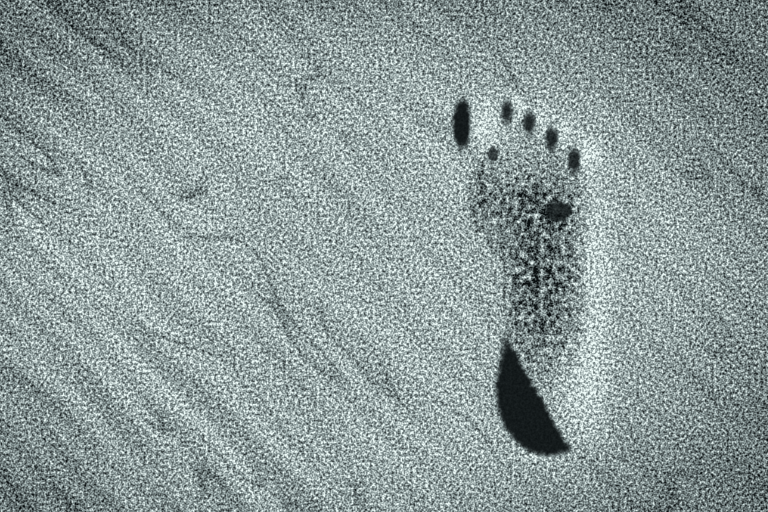
Give the GLSL for this texture, as a WebGL 2 fragment shader.

```glsl
#version 300 es
precision highp float;
// A bare footprint pressed into wind-rippled, coarse sand under low side light.
uniform vec2 u_resolution;
out vec4 outColor;

// Palette, from deep shade to lit grain
const vec3 SHADE = vec3(0.035, 0.055, 0.06);
const vec3 SAND  = vec3(0.56, 0.62, 0.62);
const vec3 LIGHT = vec3(0.93, 0.98, 0.97);

// Tuning values; lengths are in canvas heights
const float BASE_TONE = 0.66;
const float GRAIN_FREQ = 165.0;
const float GRAIN_GAIN = 0.54;
const float RIPPLE_FREQ = 20.0;
const float RIPPLE_GAIN = 0.26;
const float CREASE_GAIN = 0.20;
const float VIGNETTE = 0.24;
const vec2 RIPPLE_DIR = vec2(0.67, -0.74);
const vec2 HEEL = vec2(1.072, 0.238);
const vec2 ARCH = vec2(1.082, 0.430);
const vec2 BALL = vec2(1.045, 0.610);
const vec2 BIG_TOE = vec2(0.936, 0.762);
const vec2 FIRST_TOE = vec2(1.015, 0.793);
const vec2 LAST_TOE = vec2(1.146, 0.698);
const vec2 SHADOW_EDGE = vec2(0.986, 0.346);
const vec2 SHADOW_NORMAL = vec2(-0.868, -0.497);

vec2 gradientAt(vec2 cell) {
  vec3 h = fract(cell.xyx * vec3(0.1031, 0.1030, 0.0973));
  h += dot(h, h.yzx + 33.33);
  float a = 6.2832 * fract((h.x + h.y) * h.z);
  return vec2(cos(a), sin(a));
}

float gradientNoise(vec2 p) {
  vec2 i = floor(p), f = p - i;
  vec2 w = f * f * f * (f * (f * 6.0 - 15.0) + 10.0);
  vec2 e = vec2(1.0, 0.0);
  float a = dot(gradientAt(i), f);
  float b = dot(gradientAt(i + e), f - e);
  float c = dot(gradientAt(i + e.yx), f - e.yx);
  float d = dot(gradientAt(i + 1.0), f - 1.0);
  return mix(mix(a, b, w.x), mix(c, d, w.x), w.y);
}

// Approximate distance to an ellipse
float ellipse(vec2 p, vec2 centre, vec2 radius) {
  return (length((p - centre) / radius) - 1.0) * min(radius.x, radius.y);
}

float smoothMin(float a, float b, float k) {
  float h = max(k - abs(a - b), 0.0) / k;
  return min(a, b) - h * h * k * 0.25;
}

// Soft spot of height one
float spot(vec2 p, vec2 centre, vec2 radius) {
  vec2 d = (p - centre) / radius;
  return exp(-dot(d, d));
}

// Relief of long, broken wind ripples
float rippleTone(vec2 p) {
  float along = dot(p, RIPPLE_DIR);
  float across = dot(p, -RIPPLE_DIR.yx * vec2(1.0, -1.0)) + 0.10 * p.y * p.y;
  across += 0.025 * gradientNoise(p * 4.0 + 7.0);
  vec2 q = vec2(along * 3.6, across * RIPPLE_FREQ) + 40.0;
  float slope = gradientNoise(q + vec2(0.0, 0.22)) - gradientNoise(q);
  float crease = 1.0 - smoothstep(0.0, 0.10, abs(gradientNoise(q * vec2(1.3, 0.9) + 19.0)));
  crease *= smoothstep(0.0, 0.35, gradientNoise(q * vec2(0.9, 0.45) + 61.0));
  float strength = mix(1.15, 0.55, smoothstep(0.0, 1.2, p.x + 0.35 * p.y));
  return strength * (RIPPLE_GAIN * slope - CREASE_GAIN * crease);
}

void main() {
  vec2 p = gl_FragCoord.xy / u_resolution.y;
  vec2 uv = gl_FragCoord.xy / u_resolution;

  // Two octaves of grain, and clumps that roughen the shapes
  vec2 g = p * GRAIN_FREQ;
  float grain = gradientNoise(g) + 0.85 * gradientNoise(mat2(0.8, 0.6, -0.6, 0.8) * g * 1.7 + 91.0);
  float clump = gradientNoise(p * 75.0 + 13.0);
  vec2 rough = p + 0.006 * vec2(clump, gradientNoise(p * 80.0 + 51.0));

  // Sole outline
  float sole = ellipse(rough, HEEL, vec2(0.103, 0.128));
  sole = smoothMin(sole, ellipse(rough, ARCH, vec2(0.100, 0.200)), 0.04);
  sole = smoothMin(sole, ellipse(rough, BALL, vec2(0.133, 0.130)), 0.04);
  float inside = 1.0 - smoothstep(-0.008, 0.008, sole);

  // Open sand with darker corners
  vec2 c = (uv - vec2(0.46, 0.47)) * 2.0;
  float tone = BASE_TONE - VIGNETTE * smoothstep(0.35, 1.9, dot(c, c));
  tone += 0.05 * gradientNoise(p * 3.0 + 5.0) + rippleTone(p) * (1.0 - inside);

  // Mottled shade in the hollow, light on the far wall
  float hollow = spot(p, vec2(1.055, 0.45), vec2(0.085, 0.17));
  hollow += 0.55 * spot(p, vec2(0.935, 0.64), vec2(0.030, 0.09));
  hollow += 0.55 * spot(p, vec2(1.04, 0.60), vec2(0.10, 0.06));
  tone += inside * hollow * (-0.30 + 0.75 * clump);
  float wall = spot(p, vec2(1.160, 0.46), vec2(0.030, 0.23)) + 0.7 * spot(p, vec2(1.13, 0.24), vec2(0.05, 0.10));
  tone += 0.20 * min(wall, 1.0);

  // Toes: a lit pad with a dark pit on its left
  float pit = 1.0 - smoothstep(-0.004, 0.006, ellipse(rough, BIG_TOE + vec2(-0.034, -0.005), vec2(0.016, 0.044)));
  tone += 0.17 * spot(p, BIG_TOE + vec2(0.012, 0.0), vec2(0.034, 0.05));
  for (int i = 0; i < 4; i++) {
    float t = float(i) / 3.0;
    vec2 toe = mix(FIRST_TOE, LAST_TOE, t) + vec2(0.0, 0.012 * sin(3.1416 * t));
    tone += 0.17 * spot(p, toe, vec2(0.020, 0.030));
    float d = ellipse(rough, toe + vec2(-0.025, -0.012), vec2(0.011, 0.020 + 0.004 * t));
    pit = max(pit, 0.9 * (1.0 - smoothstep(-0.006, 0.006, d)));
  }
  pit = max(pit, 0.85 * smoothstep(0.45, 0.75, spot(rough, vec2(1.09, 0.587), vec2(0.035, 0.028))));
  pit = max(pit, 0.75 * smoothstep(0.45, 0.75, spot(rough, vec2(0.963, 0.70), vec2(0.014, 0.020))));

  // Deep heel shadow and the crumbled rim beneath it
  float cut = dot(rough - SHADOW_EDGE, SHADOW_NORMAL);
  float deep = max(pit, inside * smoothstep(-0.006, 0.008, cut));
  tone += 0.22 * spot(p, vec2(1.06, 0.108), vec2(0.04, 0.008));

  // Grain fades in deep shade; tone then picks the colour
  tone = mix(tone + GRAIN_GAIN * grain, 0.05 + 0.04 * grain, deep);
  vec3 color = mix(SHADE, SAND, smoothstep(-0.05, 1.05, 0.0) + clamp(tone / 0.62, 0.0, 1.0));
  color = mix(color, LIGHT, clamp((tone - 0.62) / 0.36, 0.0, 1.0));
  outColor = vec4(color, 1.0);
}
```
